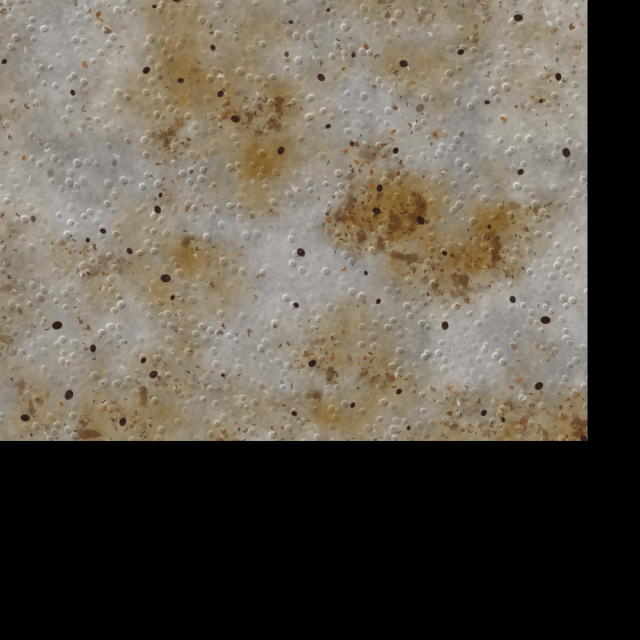
This texture is drawn by a WebGL 2 fragment shader. Its source:

```glsl
#version 300 es
precision highp float;
// A stained, pitted grey sheet with rust specks and dark seeds, cut off by
// black at the right and below. Warped noise and soft blobs make the stains;
// jittered grids scatter the pits, specks, seeds and flecks.

uniform vec2 u_resolution;
out vec4 fragColor;

const vec2 SHEET_CORNER = vec2(0.918, 0.311);  // lower right corner
const float SOFTNESS = 0.0015;                 // blur of grain edges
const float PIT_CELLS = 60.0;
const float PIT_RELIEF = 0.17;

const vec3 LIGHT_GREY = vec3(0.670, 0.650, 0.620);
const vec3 MID_GREY = vec3(0.555, 0.535, 0.505);
const vec3 COOL_GREY = vec3(0.59, 0.59, 0.61);
const vec3 TAN = vec3(0.575, 0.515, 0.41);
const vec3 OCHRE = vec3(0.53, 0.41, 0.21);
const vec3 BROWN = vec3(0.34, 0.21, 0.11);
const vec3 RUST = vec3(0.60, 0.34, 0.12);
const vec3 SEED = vec3(0.15, 0.07, 0.06);
const vec3 WHITE = vec3(0.82, 0.81, 0.79);

// Broad stains: centre, radius, strength
const vec4 STAINS[8] = vec4[8](
  vec4(0.64, 0.64, 0.075, 0.70), vec4(0.79, 0.66, 0.050, 0.65),
  vec4(0.75, 0.57, 0.050, 0.55), vec4(0.64, 0.92, 0.110, 0.40),
  vec4(0.30, 0.83, 0.110, 0.32), vec4(0.27, 0.62, 0.090, 0.36),
  vec4(0.43, 0.76, 0.070, 0.28), vec4(0.54, 0.43, 0.100, 0.36));

vec3 hash3(vec2 cell, float seed) {
  uvec3 v = uvec3(ivec3(vec3(cell, seed)));
  v = v * 1664525u + 1013904223u;
  v.x += v.y * v.z; v.y += v.z * v.x; v.z += v.x * v.y;
  v ^= v >> 16u;
  v.x += v.y * v.z; v.y += v.z * v.x; v.z += v.x * v.y;
  return vec3(v >> 8u) / 16777216.0;
}

float noise(vec2 p) {
  vec2 i = floor(p), f = fract(p);
  f = f * f * (3.0 - 2.0 * f);
  float low = mix(hash3(i, 0.0).x, hash3(i + vec2(1, 0), 0.0).x, f.x);
  float high = mix(hash3(i + vec2(0, 1), 0.0).x, hash3(i + 1.0, 0.0).x, f.x);
  return mix(low, high, f.y);
}

float fbm(vec2 p) {
  float sum = 0.0, amp = 0.5;
  for (int i = 0; i < 5; i++) {
    sum += amp * noise(p);
    p = mat2(1.6, 1.2, -1.2, 1.6) * p + 7.3;
    amp *= 0.5;
  }
  return sum;
}

mat2 rotation(float a) {
  return mat2(cos(a), sin(a), -sin(a), cos(a));
}

// Scattered ellipses: x is coverage, y a random tint per grain
vec2 scatter(vec2 p, float cells, float radius, float aspect, float density, float seed) {
  vec2 base = floor(p * cells), grain = vec2(0.0);
  float soft = max(SOFTNESS, 0.7 / u_resolution.y);
  for (int k = 0; k < 9; k++) {
    vec2 cell = base + vec2(k % 3, k / 3) - 1.0;
    vec3 place = hash3(cell, seed), look = hash3(cell, seed + 50.0);
    vec2 d = rotation(look.x * 6.283) * (p - (cell + place.xy) / cells);
    float r = radius * mix(0.5, 1.25, look.y);
    float dist = length(d / vec2(1.0, aspect)) - r;
    float cover = 1.0 - smoothstep(-soft, soft, dist * mix(aspect, 1.0, 0.4));
    cover *= smoothstep(0.0, 0.08, density - place.z);
    if (cover > grain.x) grain = vec2(cover, look.z);
  }
  return grain;
}

// Round pits: a dim core and a pale crescent toward the light
float pitRelief(vec2 p) {
  vec2 q = rotation(0.5) * p * PIT_CELLS + 1.2 * vec2(noise(p * 9.0), noise(p * 9.0 + 40.0));
  vec2 base = floor(q);
  float relief = 0.0;
  for (int k = 0; k < 9; k++) {
    vec2 cell = base + vec2(k % 3, k / 3) - 1.0;
    vec3 h = hash3(cell, 11.0);
    vec2 d = q - cell - 0.5 - 0.7 * (h.xy - 0.5);
    d = rotation(-0.5) * d / mix(0.20, 0.33, h.x);
    float r = length(d), ring = (r - 1.0) / 0.38;
    float lit = dot(d, vec2(-0.6, 0.8)) / max(r, 0.1);
    float crescent = exp(-ring * ring) * (0.15 + 0.85 * lit);
    relief += h.z * h.z * (1.5 * crescent - 0.35 * exp(-2.0 * r * r));
  }
  return relief;
}

float stainAmount(vec2 p) {
  vec2 warped = p + 0.16 * (vec2(fbm(p * 9.0), fbm(p * 9.0 + 31.0)) - 0.48);
  float sum = 0.04 + 0.8 * (fbm(p * 7.0 + 3.0) - 0.45);
  for (int i = 0; i < 8; i++) {
    vec2 d = (warped - STAINS[i].xy) / STAINS[i].z;
    sum += STAINS[i].w * exp(-dot(d, d));
  }
  sum += 0.36 * (1.0 - smoothstep(0.32, 0.45, warped.y));
  return clamp(sum * (0.1 + 1.8 * fbm(p * 20.0)), 0.0, 1.0);
}

void main() {
  vec2 p = gl_FragCoord.xy / u_resolution;
  float stain = stainAmount(p);

  // Sheet, cool areas and stains
  vec3 color = mix(MID_GREY, LIGHT_GREY, smoothstep(0.30, 0.58, fbm(p * 11.0 + 17.0)));
  float cool = smoothstep(0.42, 0.68, fbm(p * 6.0 + 60.0) + 0.12 * (1.0 - p.x));
  color = mix(color, COOL_GREY, 0.4 * cool);
  color = mix(color, TAN, smoothstep(0.0, 0.45, stain));
  color = mix(color, OCHRE, smoothstep(0.36, 0.85, stain));

  // Pits and fine mottling
  color += PIT_RELIEF * pitRelief(p) * (1.0 - 0.4 * stain);
  color += 0.05 * (noise(p * 200.0) - 0.5) + 0.13 * (fbm(p * 45.0) - 0.48);

  // Ragged rust specks and smudges cluster in the stains
  float cluster = stain * smoothstep(0.36, 0.62, fbm(p * 17.0 + 90.0));
  vec2 ragged = p + 0.005 * (vec2(noise(p * 230.0), noise(p * 230.0 + 70.0)) - 0.5);
  float smudge = smoothstep(0.50, 0.72, fbm(p * 62.0 + 23.0));
  color = mix(color, BROWN, 0.75 * smudge * smoothstep(0.06, 0.5, cluster));
  vec2 rust = scatter(ragged, 66.0, 0.0042, 0.7, 0.04 + 1.1 * cluster, 1.0);
  color = mix(color, mix(BROWN, RUST, rust.y), (0.35 + 0.5 * fract(rust.y * 7.0)) * rust.x);
  vec2 dust = scatter(ragged, 95.0, 0.0025, 0.6, 0.05 + 0.7 * cluster, 2.0);
  color = mix(color, mix(SEED, BROWN, dust.y), 0.6 * dust.x);

  // Blots, pale flecks and seeds lie anywhere
  vec2 blot = scatter(ragged, 6.0, 0.010, 0.8, 0.12, 3.0);
  color = mix(color, RUST, 0.75 * blot.x);
  vec2 fleck = scatter(ragged, 36.0, 0.0046, 0.45, 0.18, 4.0);
  color = mix(color, WHITE, (0.25 + 0.5 * fleck.y) * fleck.x);
  vec2 seed = scatter(p, 13.0, 0.0064, 0.78, 0.55, 5.0);
  color = mix(color, SEED + 0.12 * seed.y * noise(p * 300.0), 0.92 * seed.x);

  // Black surround
  vec2 inside = vec2(SHEET_CORNER.x - p.x, p.y - SHEET_CORNER.y) * u_resolution;
  float sheet = clamp(min(inside.x, inside.y) + 0.5, 0.0, 1.0);
  fragColor = vec4(clamp(color, 0.0, 1.0) * sheet, 1.0);
}
```
